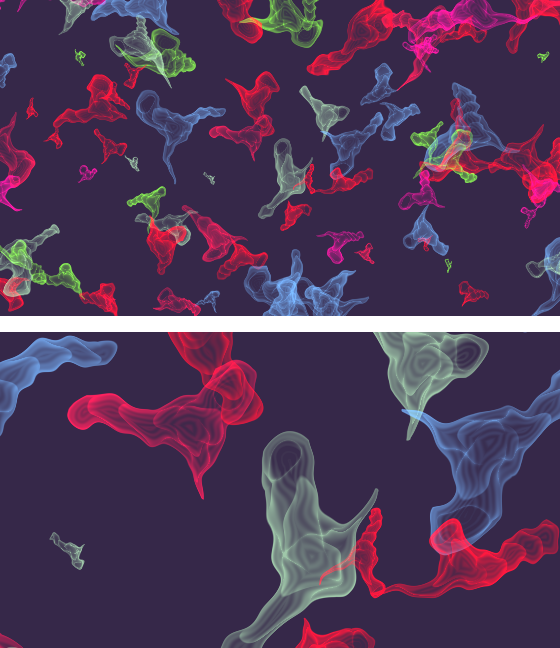
Top, the full canvas; bottom, a detail of the centre.
Write a Shadertoy shader that draws this background.

```glsl
const vec3 BACKGROUND = vec3(0.212, 0.157, 0.286);
const vec3 RED = vec3(0.97, 0.03, 0.13);
const vec3 CRIMSON = vec3(0.93, 0.07, 0.26);
const vec3 MAGENTA = vec3(0.98, 0.04, 0.58);
const vec3 BLUE = vec3(0.34, 0.54, 0.75);
const vec3 SAGE = vec3(0.54, 0.72, 0.55);
const vec3 GREEN = vec3(0.46, 0.90, 0.22);

const int COUNT = 78;
const float MIN_SIZE = 0.016;
const float MAX_SIZE = 0.145;
const float SCATTER = 0.2;      // looseness of the placement
const float REACH = 2.2;        // culling radius, in body sizes
const float FILL_LOW = 0.10;    // opacity of the thin skin, from
const float FILL_HIGH = 0.42;   // clear to milky regions
const float SOFT_RIM = 0.34;
const float SHARP_RIM = 0.42;
const float FOLD = 0.50;
const float INNER_LINE = 0.34;
const float FILAMENT = 0.07;
const float ABSORB = 0.6;       // how much a body hides what lies below
const float TAU = 6.2831853;

vec3 hash3(float n) {
    vec3 v = fract(n * vec3(0.1031, 0.1130, 0.0973));
    v += dot(v, v.yzx + 33.33);
    return fract((v.xxy + v.yzz) * v.zyx);
}

float smoothMin(float a, float b, float k) {
    float h = max(k - abs(a - b), 0.0) / k;
    return min(a, b) - h * h * k * 0.25;
}

vec3 pickTint(float h) {
    if (h < 0.30) return RED;
    if (h < 0.41) return CRIMSON;
    if (h < 0.54) return MAGENTA;
    if (h < 0.72) return BLUE;
    if (h < 0.82) return SAGE;
    return GREEN;
}

float line(float d, float width) {
    return exp(-abs(d) / width);
}

// Bent, ribbed, tapering tube. Returns distance, shade of folds and
// outline, and the position relative to the tip.
vec4 limb(vec2 p, float angle, float len, vec2 radii, float curl, float ribs, float fine) {
    float c = cos(angle), s = sin(angle);
    vec2 q = vec2(c * p.x + s * p.y, c * p.y - s * p.x);
    float t = clamp(q.x / len, 0.0, 1.0);
    q.y -= curl * len * t * t;
    float slope = 2.0 * curl * t;
    float radius = mix(radii.x, radii.y, t);
    float lean = q.y > 0.0 ? 0.7 : -0.5;
    radius *= 1.0 + 0.13 * sin(t * ribs * TAU + lean * smoothstep(0.0, 0.1, abs(q.y)));
    float across = q.y / radius;
    float d = length(vec2(q.x - t * len, q.y * inversesqrt(1.0 + slope * slope))) - radius;

    // Overlapping crescent folds: slow rise, quick fall
    float saw = fract(t * ribs + 0.5 * across * across + 0.35 * across);
    float fold = pow(saw, 4.0) * smoothstep(1.0, 0.94, saw);
    fold *= smoothstep(0.1, 0.4, t) * smoothstep(0.03, -0.03, d);
    float outline = line(d, fine) + 0.5 * exp(-abs(d) / 0.06) * step(d, 0.0);
    outline *= smoothstep(-0.12, 0.12, q.x);
    return vec4(d, FOLD * fold + INNER_LINE * outline, q.x - len, q.y);
}

// Opacity of a three-limbed translucent body; p is in body sizes
float bodyOpacity(vec2 p, float seed, float pixel) {
    vec3 h = hash3(seed + 11.7);
    vec3 g = hash3(seed + 47.3);
    vec3 k = hash3(seed + 83.9);
    p += 0.06 * sin(p.yx * vec2(6.0, 7.0) + TAU * g.xy);
    p += 0.015 * sin(p.yx * vec2(17.0, 15.0) + TAU * k.xy);

    float turn = TAU * h.x;
    float side = h.y < 0.5 ? -1.0 : 1.0;
    float fine = max(0.016, 0.6 * pixel);
    float cupRadius = mix(0.20, 0.36, g.z);
    vec4 cup = limb(p, turn, mix(0.4, 1.0, h.z), vec2(0.17, cupRadius),
                    0.7 * (g.x - 0.5), 1.3, fine);
    vec4 arm = limb(p, turn + side * mix(1.7, 2.6, k.x), mix(0.6, 1.4, g.y),
                    vec2(0.22, mix(0.10, 0.20, g.x)), 0.9 * (k.y - 0.5), mix(2.5, 5.5, k.z), fine);
    vec4 tail = limb(p, turn - side * mix(1.3, 2.2, k.y), mix(0.7, 1.45, k.z),
                     vec2(0.20, 0.015), 1.4 * (h.z - 0.5), 2.5, fine);

    float d = smoothMin(smoothMin(cup.x, arm.x, 0.36), tail.x, 0.36);
    float mask = smoothstep(pixel, -pixel, d);
    float depth = min(d, 0.0);

    // Glowing silhouette over a skin that is clear in places
    float milk = 0.5 + 0.5 * sin(3.2 * dot(p, vec2(cos(TAU * k.x), sin(TAU * k.x))) + TAU * g.z);
    float opacity = mix(FILL_LOW, FILL_HIGH, milk * milk);
    opacity += SOFT_RIM * mix(0.6, 1.2, milk) * exp(depth / 0.06);
    opacity += SHARP_RIM * exp(depth / fine);

    // Folds, hidden outlines and filaments seen through the skin
    opacity += (cup.y + arm.y + tail.y) * smoothstep(0.0, -0.05, d);
    opacity += FILAMENT * sin(90.0 * d + 8.0 * milk) * smoothstep(0.03, 0.012, pixel);

    // Open mouth at the wide end
    float mouth = length(vec2((cup.z - 0.06) / 0.6, cup.w)) - cupRadius * 0.88;
    opacity += 0.32 * line(mouth, fine) - 0.12 * smoothstep(0.03, -0.03, mouth);
    return clamp(opacity, 0.03, 1.0) * mask;
}

void mainImage(out vec4 fragColor, in vec2 fragCoord) {
    vec2 uv = fragCoord / iResolution.y;
    float aspect = iResolution.x / iResolution.y;
    vec3 color = BACKGROUND;

    for (int i = 0; i < COUNT; i++) {
        float id = float(i) + 1.0;
        vec3 h = hash3(id * 3.17);

        // Loose scatter with small clusters, reaching past the borders
        vec2 spot = fract(id * vec2(0.75488, 0.56984) + SCATTER * h.xy);
        vec2 center = mix(vec2(-0.06), vec2(aspect, 1.0) + 0.06, spot);
        float size = mix(MIN_SIZE, MAX_SIZE, h.z);
        vec2 p = (uv - center) / size;
        if (dot(p, p) > REACH * REACH) continue;

        float opacity = bodyOpacity(p, id * 1.73, 0.7 / (iResolution.y * size));
        vec3 tint = pickTint(fract(id * 0.61803 + 0.15 * h.x));
        color = color * (1.0 - ABSORB * opacity) + tint * opacity;
    }
    fragColor = vec4(min(color, 1.0), 1.0);
}
```
